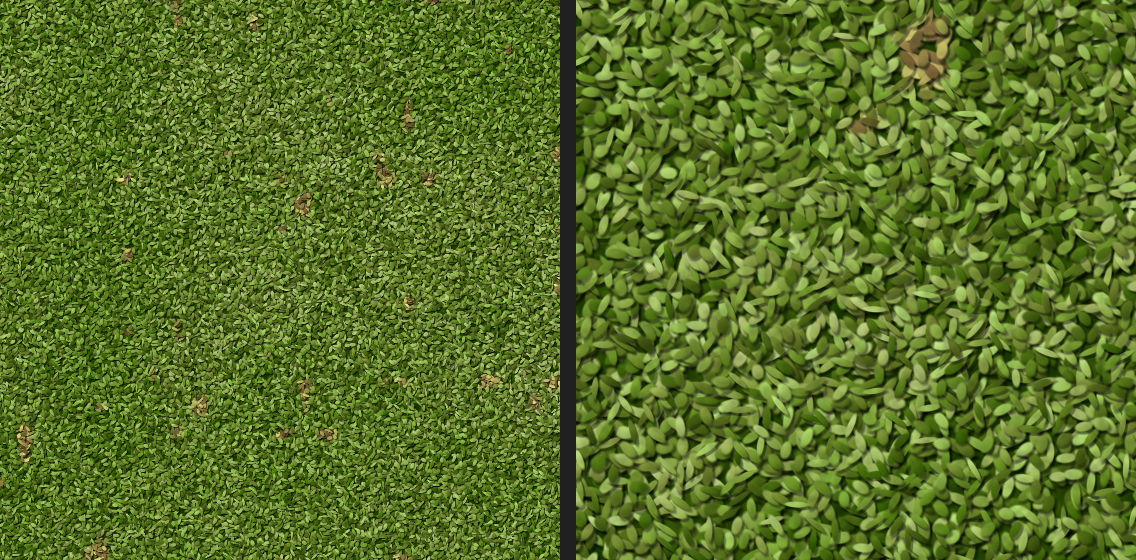
Left, the full canvas; right, a detail of the centre.
Give the GLSL for this texture, as a WebGL 1 fragment shader.

```glsl
precision highp float;
// Short mown lawn seen from above: small oval leaves and blades in all directions.
// Five jittered grids of leaves are painted bottom to top, each leaf casting a
// small shadow; slow noise varies the turf, and rare noise peaks wither leaves.
uniform vec2 u_resolution;

float hash(vec2 p) {
  return fract(sin(dot(p, vec2(127.1, 311.7))) * 43758.5453);
}

float noise(vec2 p) {
  vec2 i = floor(p);
  vec2 f = fract(p);
  f = f * f * (3.0 - 2.0 * f);
  return mix(mix(hash(i), hash(i + vec2(1.0, 0.0)), f.x),
             mix(hash(i + vec2(0.0, 1.0)), hash(i + vec2(1.0, 1.0)), f.x), f.y);
}

// Green ramp from deep shade to sunlit tip
vec3 grassColor(float level, float greenness) {
  float v = max(level, 0.04);
  return vec3(v - 0.4 * greenness, v + 0.115 + 0.5 * greenness,
              max(v * v - 0.012 - 0.5 * greenness, 0.0));
}

// Soft coverage of an oval with the given half axes
float oval(vec2 offset, vec2 axis, vec2 size) {
  vec2 q = vec2(dot(offset, axis), dot(offset, vec2(-axis.y, axis.x)));
  return 1.0 - smoothstep(0.72, 1.18, length(q / size));
}

// Paints one grid of leaves over the colour below
vec3 paintLeaves(vec3 color, vec2 uv, float layer) {
  float cells = 66.0 + 5.0 * layer;
  vec2 shift = vec2(17.3, 9.7) * layer;
  vec2 p = uv * cells + shift;
  vec2 light = vec2(-0.6, 0.8);
  for (int j = -1; j <= 1; j++) {
    for (int i = -1; i <= 1; i++) {
      vec2 id = floor(p) + vec2(float(i), float(j));
      vec2 seed = id + 31.0 * layer;
      vec2 center = id + vec2(hash(seed + 1.3), hash(seed + 5.7));
      vec2 offset = p - center;
      float angle = 6.2832 * hash(seed + 9.1);
      vec2 axis = vec2(cos(angle), sin(angle));
      float breadth = hash(seed + 13.9);
      vec2 size = vec2(mix(0.72, 0.48, breadth) * mix(0.8, 1.0, hash(seed + 2.2)),
                       mix(0.15, 0.33, breadth));

      // Shadow on the leaves beneath
      color *= 1.0 - 0.42 * oval(offset + 0.17 * light, axis, size * 1.08);

      // Leaf tone, with slow changes over the turf
      vec2 home = (center - shift) / cells;
      float pale = 0.65 * noise(home * 6.0 + 3.0) + 0.35 * noise(home * 15.0) - 0.5;
      float level = 0.22 + 0.43 * hash(seed + 21.4) + 0.1 * pale;
      level += 0.17 * dot(offset, light);
      float greenness = 0.09 * (hash(seed + 27.8) - 0.45) - 0.07 * pale;
      vec3 leaf = grassColor(level, greenness);

      // Rare withered spots, straw yellow or brown
      float dry = smoothstep(0.87, 0.93, noise(home * 22.0 + 40.0));
      vec3 straw = mix(vec3(0.46, 0.32, 0.20), vec3(0.84, 0.77, 0.45),
                       smoothstep(0.25, 0.75, hash(seed + 33.6)));
      leaf = mix(leaf, straw * (0.75 + 0.6 * level), 0.8 * dry);

      color = mix(color, leaf, oval(offset, axis, size));
    }
  }
  return color;
}

void main() {
  vec2 uv = gl_FragCoord.xy / min(u_resolution.x, u_resolution.y);

  // Shaded ground between the leaves
  vec3 color = grassColor(0.08 + 0.14 * noise(uv * 110.0), 0.0);

  for (int k = 0; k < 5; k++) {
    color = paintLeaves(color, uv, float(k));
  }

  // Fine grain of the leaf surfaces
  color *= 0.9 + 0.2 * noise(uv * 260.0);
  gl_FragColor = vec4(clamp(color, 0.0, 1.0), 1.0);
}
```
